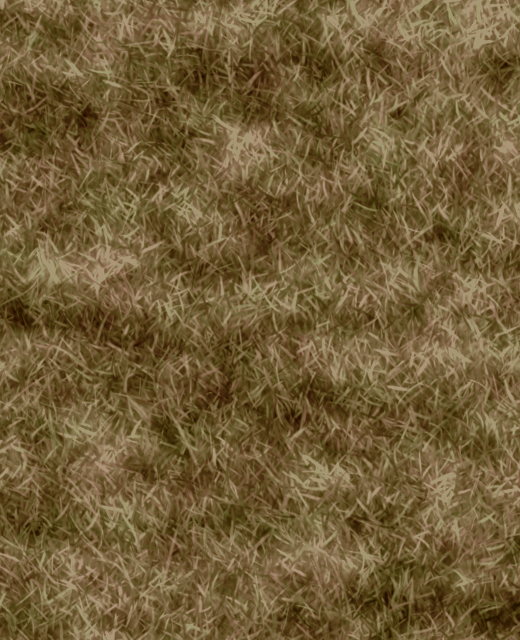
Write a WebGL 1 fragment shader that draws this texture.

```glsl
precision highp float;
// Dry, matted meadow grass: layered straw blades over dark, patchy ground.

uniform vec2 u_resolution;

const int LAYERS = 16;
const float CELL = 0.03;        // grid spacing of the short blades
const float LONG_CELL = 0.09;   // grid spacing of the long stalks
const float SOFTNESS = 0.0019;  // blur of blade edges

const vec3 SOIL = vec3(0.19, 0.10, 0.01);
const vec3 UMBER = vec3(0.28, 0.19, 0.05);
const vec3 OLIVE = vec3(0.36, 0.28, 0.11);
const vec3 KHAKI = vec3(0.44, 0.36, 0.21);
const vec3 STRAW = vec3(0.53, 0.44, 0.30);
const vec3 PALE = vec3(0.62, 0.55, 0.41);
const vec3 GREEN_SHIFT = vec3(-0.022, 0.009, -0.016);

vec3 hash3(vec2 p) {
  vec3 q = fract(p.xyx * vec3(0.1031, 0.1030, 0.0973));
  q += dot(q, q.yxz + 33.33);
  return fract((q.xxy + q.yzz) * q.zyx);
}

float gradientDot(vec2 corner, vec2 offset) {
  float angle = 6.2832 * hash3(corner + 71.0).x;
  return dot(vec2(cos(angle), sin(angle)), offset);
}

float gradientNoise(vec2 p) {
  vec2 i = floor(p);
  vec2 f = p - i;
  vec2 u = f * f * f * (f * (f * 6.0 - 15.0) + 10.0);
  vec2 e = vec2(1.0, 0.0);
  float low = mix(gradientDot(i, f), gradientDot(i + e.xy, f - e.xy), u.x);
  float high = mix(gradientDot(i + e.yx, f - e.yx), gradientDot(i + 1.0, f - 1.0), u.x);
  return mix(low, high, u.y);
}

// Soft sloping stripe across the field, 1 on its axis.
float stripe(vec2 p, float level, float slope, float spread) {
  float d = (p.y - level - slope * p.x) / spread;
  return exp(-d * d);
}

// Broad light and dark drifts, ragged tufts and a few sloping swells.
float patchTone(vec2 p) {
  float drifts = 1.9 * gradientNoise(p * vec2(3.0, 5.0) + 4.3);
  float tufts = 2.3 * gradientNoise(p * vec2(9.0, 13.0) + 17.0);
  float clumps = 1.5 * gradientNoise(p * vec2(21.0, 25.0) + 43.0);
  float swells = 0.6 * stripe(p, 0.62, -0.13, 0.07) + 0.5 * stripe(p, 0.99, 0.0, 0.08)
               - 0.9 * stripe(p, 0.49, -0.2, 0.07) - 0.6 * stripe(p, 0.86, 0.05, 0.04);
  return drifts + tufts + clumps + swells;
}

// Curved tapering blade: x is coverage, y runs from root (-1) to tip (1).
vec2 blade(vec2 p, float angle, float halfLength, float halfWidth, float bend) {
  float c = cos(angle);
  float s = sin(angle);
  vec2 q = vec2(c * p.x + s * p.y, c * p.y - s * p.x);
  float along = q.y / halfLength;
  float side = abs(q.x - bend * halfLength * along * along);
  float width = halfWidth * (1.0 - 0.45 * clamp(along, 0.0, 1.0));
  float body = 1.0 - smoothstep(width - SOFTNESS, width + SOFTNESS, side);
  float ends = 1.0 - smoothstep(0.45, 1.0, abs(along));
  return vec2(body * ends, along);
}

// Paints one jittered grid of blades; surface holds tone and greenness.
vec2 bladeLayer(vec2 surface, vec2 p, float cell, float seed, vec2 base,
                float lean, float density, float opacity) {
  vec2 shift = hash3(vec2(seed, 9.0)).xy * cell;
  vec2 home = floor((p + shift) / cell);
  for (int j = -1; j <= 1; j++) {
    for (int i = -1; i <= 1; i++) {
      vec2 id = home + vec2(float(i), float(j));
      vec3 place = hash3(id + seed * 37.0);
      vec3 shape = hash3(id + seed * 53.0 + 211.0);
      vec3 look = hash3(id + seed * 19.0 + 467.0);
      vec2 center = (id + place.xy) * cell - shift;
      float angle = lean + (place.z - 0.5) * 2.5;
      float halfLength = cell * mix(0.4, 0.95, shape.x);
      float halfWidth = mix(0.0009, 0.0026, shape.y);
      vec2 b = blade(p - center, angle, halfLength, halfWidth, (shape.z - 0.5) * 0.4);
      float tone = base.x + (look.x - 0.5) * 4.5 + 0.4 * b.y;
      float green = base.y + (look.y - 0.5) * 2.4;
      surface = mix(surface, vec2(tone, green), b.x * opacity * step(look.z, density));
    }
  }
  return surface;
}

vec3 grassRamp(float t) {
  vec3 color = mix(SOIL, UMBER, clamp(t, -0.6, 1.0));
  color = mix(color, OLIVE, clamp(t - 1.0, 0.0, 1.0));
  color = mix(color, KHAKI, clamp(t - 2.0, 0.0, 1.0));
  color = mix(color, STRAW, clamp(t - 3.0, 0.0, 1.0));
  return mix(color, PALE, clamp(t - 4.0, 0.0, 1.4));
}

void main() {
  vec2 p = gl_FragCoord.xy / u_resolution.y;
  float drift = patchTone(p);
  float greenness = 1.3 * gradientNoise(p * vec2(9.0, 14.0) + 31.0);
  float lean = 1.1 * gradientNoise(p * 2.0 + 53.0);

  // Shaded ground seen between the blades.
  vec2 surface = vec2(2.2 + drift + 2.0 * gradientNoise(p * vec2(110.0, 60.0)), greenness);

  // Short blades, brighter toward the top of the mat.
  for (int k = 0; k < LAYERS; k++) {
    float height = float(k) / float(LAYERS - 1);
    vec2 base = vec2(3.65 + drift + (height - 0.75) * 1.2, greenness);
    surface = bladeLayer(surface, p, CELL, float(k) + 1.0, base, lean, 0.95, 0.85);
  }

  // Sparse long stalks, then fine mottling.
  surface = bladeLayer(surface, p, LONG_CELL, 29.0, vec2(4.3 + 0.5 * drift, 0.0), lean, 0.6, 0.65);
  surface.x += 0.9 * gradientNoise(p * vec2(150.0, 120.0) + 7.0);

  vec3 color = grassRamp(surface.x) + GREEN_SHIFT * surface.y;
  gl_FragColor = vec4(clamp(color, 0.0, 1.0), 1.0);
}
```
